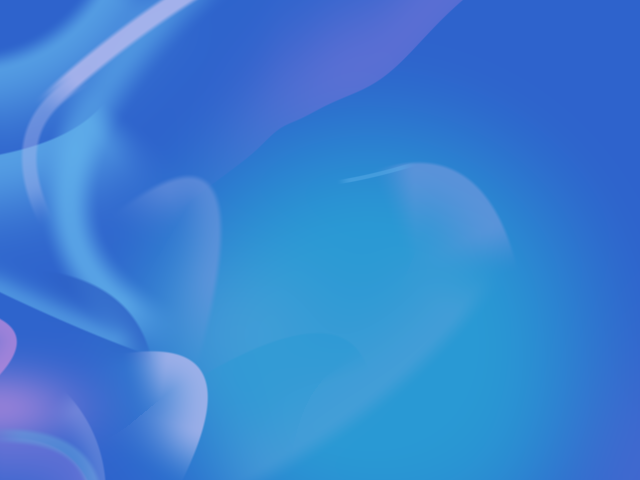
A Shadertoy shader for this background:

```glsl
// Flowing translucent veils and ribbons over a blue to cyan gradient.

const vec3 ROYAL    = vec3(0.18, 0.39, 0.80);
const vec3 CYAN     = vec3(0.16, 0.60, 0.83);
const vec3 SKY      = vec3(0.38, 0.69, 0.92);
const vec3 MIST     = vec3(0.38, 0.64, 0.86);
const vec3 VIOLET   = vec3(0.42, 0.45, 0.84);
const vec3 LAVENDER = vec3(0.70, 0.72, 0.93);
const vec3 PINK     = vec3(0.69, 0.53, 0.86);

// Signed distance to a quadratic curve (positive on its right), and position along it.
vec2 curve(vec2 p, vec2 a, vec2 b, vec2 c) {
    vec2 u = b - a, v = a - 2.0 * b + c, w = a - p;
    float k = 1.0 / dot(v, v);
    float kx = k * dot(u, v);
    float ky = k * (2.0 * dot(u, u) + dot(w, v)) / 3.0;
    float m = ky - kx * kx;
    float q = kx * (2.0 * kx * kx - 3.0 * ky) + k * dot(w, u);
    float h = q * q + 4.0 * m * m * m;
    vec2 roots;
    if (h >= 0.0) {
        vec2 x = (vec2(1.0, -1.0) * sqrt(h) - q) * 0.5;
        vec2 r = sign(x) * pow(abs(x), vec2(1.0 / 3.0));
        roots = vec2(r.x + r.y - kx);
    } else {
        float z = sqrt(-m);
        float angle = acos(clamp(q / (m * z * 2.0), -1.0, 1.0)) / 3.0;
        float cs = cos(angle), sn = sin(angle) * sqrt(3.0);
        roots = vec2(cs + cs, -sn - cs) * z - kx;
    }
    roots = clamp(roots, 0.0, 1.0);
    vec2 d0 = w + (2.0 * u + v * roots.x) * roots.x;
    vec2 d1 = w + (2.0 * u + v * roots.y) * roots.y;
    bool first = dot(d0, d0) < dot(d1, d1);
    float t = first ? roots.x : roots.y;
    vec2 d = first ? d0 : d1;
    vec2 tangent = u + v * t;
    float side = tangent.x * d.y - tangent.y * d.x;
    return vec2(length(d) * (side < 0.0 ? -1.0 : 1.0), t);
}

float taper(float t) {
    return smoothstep(0.0, 0.22, t) * smoothstep(1.0, 0.78, t);
}

// Veil with one edge on the curve, fading out on its right side.
float fold(vec2 p, vec2 a, vec2 b, vec2 c, float fade, float edge) {
    vec2 s = curve(p, a, b, c);
    float x = s.x / fade;
    return smoothstep(-edge, edge, s.x) * exp(-x * x) * taper(s.y);
}

// Soft band centred on the curve.
float ribbon(vec2 p, vec2 a, vec2 b, vec2 c, float width, float soft) {
    vec2 s = curve(p, a, b, c);
    return (1.0 - smoothstep(width * (1.0 - soft), width, abs(s.x))) * taper(s.y);
}

float glow(vec2 p, vec2 center, vec2 radius) {
    vec2 q = (p - center) / radius;
    return exp(-dot(q, q));
}

float bump(float x, float center, float width) {
    float q = (x - center) / width;
    return exp(-q * q);
}

void mainImage(out vec4 fragColor, in vec2 fragCoord) {
    vec2 p = fragCoord / iResolution.xy * vec2(4.0 / 3.0, 1.0);

    // Base gradient
    float r = length(p - vec2(0.77, 0.29));
    vec3 col = mix(ROYAL, CYAN, 1.0 - smoothstep(0.2, 0.64, r));
    col = mix(col, CYAN, 0.5 * glow(p, vec2(0.95, 0.1), vec2(0.2)));
    col = mix(col, VIOLET, 0.3 * glow(p, vec2(1.36, 0.0), vec2(0.16, 0.25)));

    // Long veil from the top
    float rim = 0.552 + 0.744 * (p.x - 0.356) - 0.042 * bump(p.x, 0.8, 0.11)
              + 0.012 * bump(p.x, 0.58, 0.04);
    float depth = (p.y - rim) * 0.8;
    float veil = smoothstep(-0.002, 0.002, depth) * bump(depth, 0.04, 0.13);
    col = mix(col, VIOLET, veil * 0.7 * smoothstep(0.33, 0.75, p.x));

    // Central mist and right-hand veil
    col = mix(col, MIST, 0.45 * fold(p, vec2(1.05, 0.45), vec2(0.85, 0.14), vec2(0.4, -0.07), 0.14, 0.025));
    col = mix(col, MIST, 0.4 * glow(p, vec2(0.5, 0.31), vec2(0.2, 0.16)));
    col = mix(col, CYAN, 0.5 * fold(p, vec2(0.36, 0.18), vec2(0.72, 0.41), vec2(0.77, 0.22), 0.15, 0.003));
    col = mix(col, vec3(0.45, 0.60, 0.87), 0.65 * fold(p, vec2(0.77, 0.64), vec2(1.01, 0.73), vec2(1.08, 0.43), 0.13, 0.005));
    col = mix(col, SKY, 0.45 * ribbon(p, vec2(0.70, 0.62), vec2(0.77, 0.63), vec2(0.87, 0.66), 0.006, 0.6));

    // Light sheets at the upper left
    col = mix(col, SKY, 0.75 * fold(p, vec2(-0.12, 0.87), vec2(0.15, 0.85), vec2(0.25, 1.12), 0.13, 0.025));
    col = mix(col, SKY, 0.75 * fold(p, vec2(-0.14, 0.66), vec2(0.14, 0.68), vec2(0.22, 0.79), 0.13, 0.003));

    // Arch and sweeping S ribbon
    col = mix(col, vec3(0.45, 0.59, 0.87), 0.6 * fold(p, vec2(0.22, 0.54), vec2(0.58, 0.83), vec2(0.40, 0.20), 0.07, 0.008));
    col = mix(col, SKY, 0.8 * ribbon(p, vec2(0.22, 0.83), vec2(0.01, 0.45), vec2(0.38, 0.29), 0.065, 0.95));

    // Lavender ribbon with its outer glow
    col = mix(col, SKY, 0.5 * ribbon(p, vec2(0.48, 1.08), vec2(0.26, 0.94), vec2(0.15, 0.68), 0.07, 1.0));
    col = mix(col, LAVENDER, 0.85 * ribbon(p, vec2(0.47, 1.06), vec2(0.26, 0.94), vec2(0.08, 0.77), 0.025, 0.5));
    col = mix(col, LAVENDER, 0.4 * ribbon(p, vec2(0.19, 0.84), vec2(-0.01, 0.75), vec2(0.10, 0.53), 0.02, 0.5));

    // Dark hollow and bright swoosh
    col = mix(col, ROYAL * 0.97, 0.8 * fold(p, vec2(0.06, 0.44), vec2(0.29, 0.42), vec2(0.32, 0.23), 0.08, 0.004));
    col = mix(col, SKY, 0.6 * fold(p, vec2(0.31, 0.26), vec2(0.14, 0.32), vec2(-0.10, 0.44), 0.035, 0.003));

    // Lower left lobe, pink glows and small ribbons
    col = mix(col, LAVENDER, 0.8 * fold(p, vec2(0.25, 0.262), vec2(0.54, 0.31), vec2(0.37, -0.02), 0.1, 0.003));
    col = mix(col, PINK, 0.75 * glow(p, vec2(0.0, 0.15), vec2(0.16, 0.08)));
    col = mix(col, PINK, 0.85 * fold(p, vec2(-0.08, 0.36), vec2(0.15, 0.32), vec2(-0.08, 0.15), 0.09, 0.003));
    col = mix(col, VIOLET, 0.7 * fold(p, vec2(-0.1, 0.08), vec2(0.19, 0.13), vec2(0.20, -0.08), 0.12, 0.003));
    col = mix(col, MIST, 0.5 * ribbon(p, vec2(-0.04, 0.09), vec2(0.20, 0.11), vec2(0.20, -0.06), 0.02, 0.7));
    col = mix(col, LAVENDER, 0.3 * fold(p, vec2(0.13, 0.19), vec2(0.23, 0.09), vec2(0.22, -0.06), 0.04, 0.003));

    fragColor = vec4(col, 1.0);
}
```
